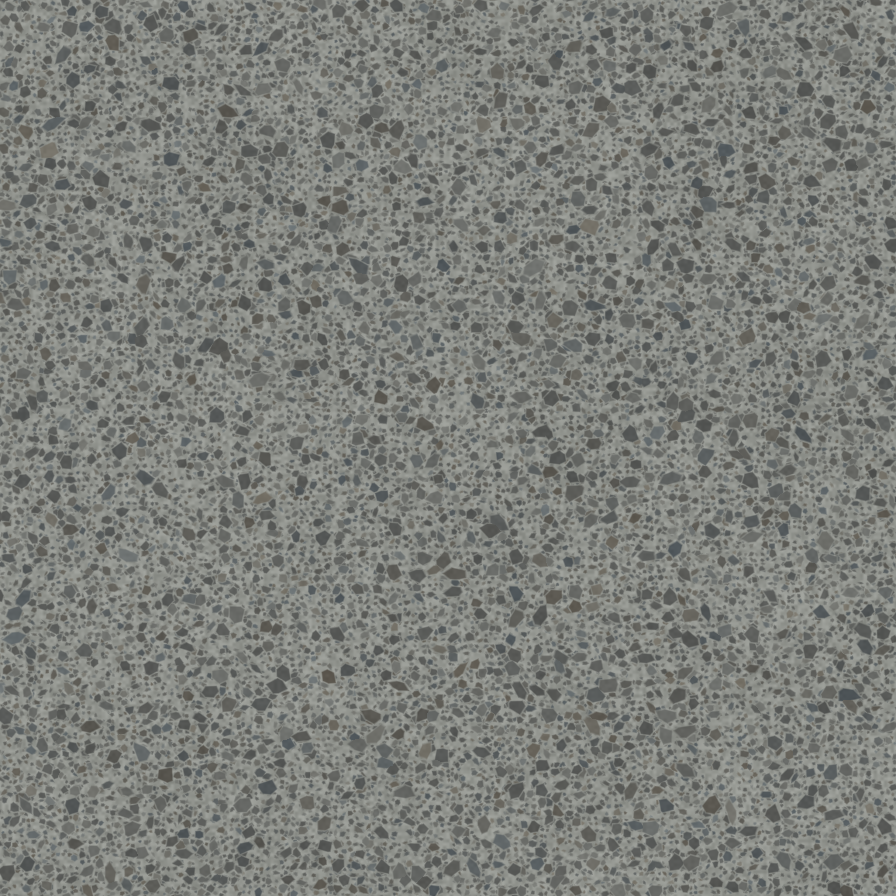
This texture is drawn by a WebGL 1 fragment shader. Its source:

```glsl
precision highp float;
// Grey terrazzo: dark angular stone chips of three sizes set in pale cement.

#define COARSE_GRID 46.0
#define MEDIUM_GRID 78.0
#define FINE_GRID 145.0
#define COARSE_SHARE 0.50
#define MEDIUM_SHARE 0.66
#define FINE_SHARE 0.86
#define CEMENT_RIM 0.0011
#define EDGE_SOFTNESS 0.0011
#define CEMENT_COLOR vec3(0.575, 0.585, 0.562)
#define CHIP_DARK vec3(0.300, 0.306, 0.300)
#define CHIP_LIGHT vec3(0.465, 0.472, 0.455)

uniform vec2 u_resolution;

const float TAU = 6.28318;
const int SIDES = 6;

float hash(vec2 p) {
  vec3 q = fract(p.xyx * vec3(0.1031, 0.1030, 0.0973));
  q += dot(q, q.yzx + 33.33);
  return fract((q.x + q.y) * q.z);
}

float valueNoise(vec2 p) {
  vec2 cell = floor(p);
  vec2 f = fract(p);
  f = f * f * (3.0 - 2.0 * f);
  float low = mix(hash(cell), hash(cell + vec2(1.0, 0.0)), f.x);
  float high = mix(hash(cell + vec2(0.0, 1.0)), hash(cell + 1.0), f.x);
  return mix(low, high, f.y);
}

// Signed distance to an irregular, randomly turned and stretched polygon.
float chipDistance(vec2 p, vec2 id) {
  float turn = (hash(id + 11.3) - 0.5) * 0.5 * TAU;
  turn *= 0.5 + 0.5 * hash(id + 15.9);
  float c = cos(turn);
  float s = sin(turn);
  p = vec2(c * p.x + s * p.y, c * p.y - s * p.x);
  float stretch = 1.0 + 0.4 * pow(hash(id + 23.7), 2.0);
  p *= vec2(1.0 / stretch, stretch);

  float size = hash(id + 31.1);
  float radius = mix(0.25, 0.46, size * size * 0.5 + size * 0.5);
  float d = -1.0;
  for (int i = 0; i < SIDES; i++) {
    float k = float(i);
    float angle = (k + 0.7 * hash(id + k * 7.13 + 41.0)) * TAU / float(SIDES);
    float reach = radius * (0.66 + 0.34 * hash(id + k * 5.71 + 67.0));
    d = max(d, dot(p, vec2(cos(angle), sin(angle))) - reach);
  }
  return d / stretch;
}

// Nearest chip of one size class: x = distance, y = tone, z = hue.
vec3 nearestChip(vec2 uv, float grid, float share, float seed) {
  vec2 p = uv * grid;
  vec2 base = floor(p);
  vec3 nearest = vec3(1.0, 0.0, 0.0);
  for (int y = -1; y <= 1; y++) {
    for (int x = -1; x <= 1; x++) {
      vec2 cell = base + vec2(float(x), float(y));
      vec2 id = cell + seed;
      if (hash(id) > share) continue;
      vec2 jitter = vec2(hash(id + 3.7), hash(id + 8.2)) - 0.5;
      float d = chipDistance(p - cell - 0.5 - 0.7 * jitter, id);
      if (d < nearest.x) nearest = vec3(d, hash(id + 83.0), hash(id + 97.0));
    }
  }
  nearest.x /= grid;
  return nearest;
}

vec3 chipColor(vec3 chip, float lift, float grain) {
  float tone = chip.y * chip.y * 0.7 + lift;
  vec3 color = mix(CHIP_DARK, CHIP_LIGHT, tone);
  float tint = chip.z * 2.0 - 1.0;
  color += vec3(0.026, 0.002, -0.024) * tint * tint * tint;
  return color + (grain - 0.5) * 0.035;
}

// Lay chips over the ground, each inside a thin cement rim.
vec3 inlay(vec3 ground, vec3 cement, vec3 chip, vec3 color, float soft) {
  float bed = 1.0 - smoothstep(-soft, soft, chip.x - CEMENT_RIM);
  float body = 1.0 - smoothstep(-soft, soft, chip.x);
  return mix(mix(ground, cement, bed * 0.75), color, body);
}

void main() {
  float shortSide = min(u_resolution.x, u_resolution.y);
  vec2 uv = gl_FragCoord.xy / shortSide;
  float soft = max(EDGE_SOFTNESS, 0.6 / shortSide);

  // Cement with fine sandy grain and faint broad mottling.
  float grain = valueNoise(uv * 260.0 + 19.0);
  float mottle = valueNoise(uv * 9.0) + valueNoise(uv * 23.0 + 5.0) - 1.0;
  vec3 cement = CEMENT_COLOR + (grain - 0.5) * 0.11;

  vec3 fine = nearestChip(uv, FINE_GRID, FINE_SHARE, 210.0);
  vec3 medium = nearestChip(uv, MEDIUM_GRID, MEDIUM_SHARE, 530.0);
  vec3 coarse = nearestChip(uv, COARSE_GRID, COARSE_SHARE, 870.0);

  vec3 color = inlay(cement, cement, fine, chipColor(fine, 0.42, grain), soft);
  color = inlay(color, cement, medium, chipColor(medium, 0.27, grain), soft);
  color = inlay(color, cement, coarse, chipColor(coarse, 0.16, grain), soft);

  gl_FragColor = vec4(color + mottle * 0.018, 1.0);
}
```
